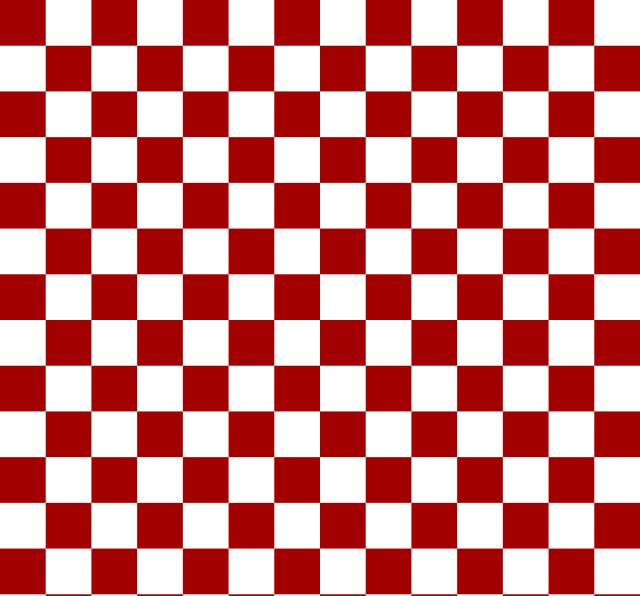
Give the GLSL for this pattern, as a Shadertoy shader.

```glsl
// Signed square wave of period 2 with edges one pixel wide
vec2 squareWave(vec2 p, float pixel) {
    vec2 edgeDistance = 0.5 - abs(mod(p + 0.5, 2.0) - 1.0);
    return clamp(2.0 * edgeDistance / pixel, -1.0, 1.0);
}

void mainImage(out vec4 fragColor, in vec2 fragCoord) {
    // Fourteen square cells across, rows counted from the top edge
    float pixel = 14.0 / iResolution.x;
    vec2 cell = vec2(fragCoord.x, iResolution.y - fragCoord.y) * pixel;

    // Equal signs on both axes give a red check
    vec2 wave = squareWave(cell, pixel);
    float redCoverage = 0.5 + 0.5 * wave.x * wave.y;

    vec3 color = mix(vec3(1.0), vec3(0.64, 0.0, 0.0), redCoverage);
    fragColor = vec4(color, 1.0);
}
```
